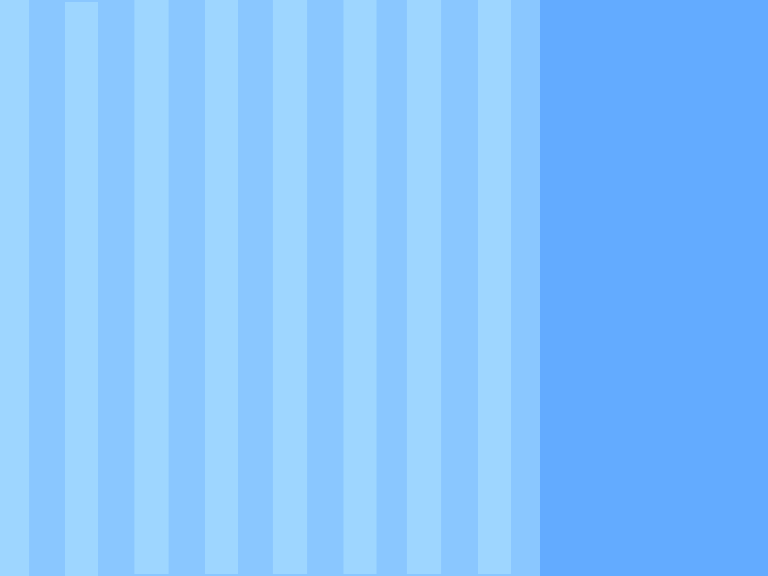
Reproduce this pattern procedurally as a WebGL 2 fragment shader.

```glsl
#version 300 es
precision highp float;
// Pale vertical stripes on a light blue field, closed by a deeper blue panel
// on the right. Each stripe is a box mask at a regular step plus a small nudge;
// some stop just short of the top or bottom. Space is 768 by 576 units.

uniform vec2 u_resolution;
out vec4 fragColor;

// Soft coverage of the span from lo to hi, with edges one pixel wide.
float span(float x, float lo, float hi, float pixel) {
    return clamp((x - lo) / pixel + 0.5, 0.0, 1.0)
         * clamp((hi - x) / pixel + 0.5, 0.0, 1.0);
}

void main() {
    vec2 canvas = vec2(768.0, 576.0);
    vec2 pixel = canvas / u_resolution;
    vec2 p = gl_FragCoord.xy * pixel;

    // Stripes: even ones are slightly wider
    float nudge[8] = float[8](0.0, -0.1, 0.3, 0.7, -0.4, 0.0, -5.6, -4.7);
    float stripes = 0.0;
    for (int i = 0; i < 8; i++) {
        float center = 12.0 + 69.6 * float(i) + nudge[i];
        float halfWidth = i % 2 == 0 ? 17.1 : 16.5;
        float bottom = i < 2 ? -9.0 : 2.0;
        float top = i == 1 ? 574.0 : 585.0;
        float mask = span(p.x, center - halfWidth, center + halfWidth, pixel.x)
                   * span(p.y, bottom, top, pixel.y);
        stripes = max(stripes, mask);
    }
    vec3 color = mix(vec3(0.54, 0.78, 1.0), vec3(0.62, 0.84, 1.0), stripes);

    // Solid panel on the right
    float panel = span(p.x, 540.0, 800.0, pixel.x);
    color = mix(color, vec3(0.39, 0.67, 1.0), panel);

    fragColor = vec4(color, 1.0);
}
```
